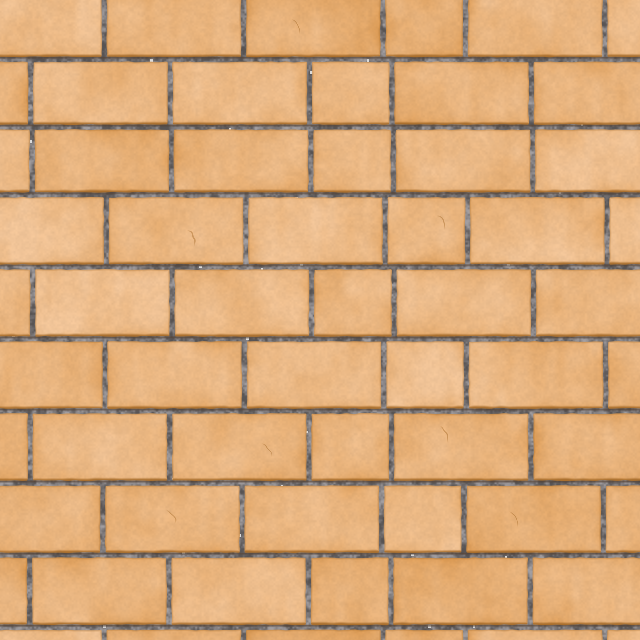
Write a three.js fragment shader that draws this texture.

```glsl
#define FIRST_JOINT 0.0928
#define SQUAT_HEIGHT 0.1058
#define BRICK_WIDTH 0.21777
#define JOINT 0.0080
#define CORNER 0.0020
#define EDGE 0.0010
#define ROW_DRIFT 0.0029
#define BLOTCH 0.95
#define GRAIN 0.035
#define SCRATCH_SHARE 0.14

varying vec2 vUv;

const vec3 PALE = vec3(0.935, 0.752, 0.568);
const vec3 OCHRE = vec3(0.880, 0.645, 0.395);
const vec3 BURNT = vec3(0.640, 0.410, 0.150);
const vec3 GROUT_DARK = vec3(0.340, 0.325, 0.325);
const vec3 GROUT_LIGHT = vec3(0.640, 0.625, 0.635);
const vec3 SHADOW = vec3(0.330, 0.260, 0.210);

float hash(vec2 p) {
  vec3 q = fract(p.xyx * 0.1031);
  q += dot(q, q.yzx + 33.33);
  return fract((q.x + q.y) * q.z);
}

float noise(vec2 p) {
  vec2 i = floor(p);
  vec2 f = fract(p);
  f = f * f * (3.0 - 2.0 * f);
  return mix(mix(hash(i), hash(i + vec2(1.0, 0.0)), f.x),
             mix(hash(i + vec2(0.0, 1.0)), hash(i + 1.0), f.x), f.y);
}

float fbm(vec2 p) {
  float sum = 0.0;
  float gain = 0.53;
  for (int i = 0; i < 4; i++) {
    sum += gain * noise(p);
    p = p * 2.03 + 7.1;
    gain *= 0.5;
  }
  return sum;
}

// Finds the brick cell: id (column, row), size and position from its lower left
void brickCell(vec2 uv, out vec2 id, out vec2 size, out vec2 local) {
  // Two squat courses, then seven taller ones
  float squatSpan = 2.0 * SQUAT_HEIGHT;
  float down = fract(1.0 - uv.y - FIRST_JOINT);
  bool squat = down < squatSpan;
  size.y = squat ? SQUAT_HEIGHT : (1.0 - squatSpan) / 7.0;
  if (!squat) down -= squatSpan;
  float course = floor(down / size.y);
  local.y = size.y * (course + 1.0) - down;
  id.y = course + (squat ? 0.0 : 2.0);

  // Staggered courses: two bricks, one short brick, two bricks
  bool shifted = id.y > 0.5 && mod(id.y, 2.0) < 0.5;
  float offset = (shifted ? 0.1634 : 0.0488) + ROW_DRIFT * sin(id.y * 0.8 - 0.3);
  float along = fract(uv.x - offset);
  float shortStart = 2.0 * BRICK_WIDTH;
  float shortEnd = 1.0 - shortStart;
  bool isShort = along >= shortStart && along < shortEnd;
  bool isRight = along >= shortEnd;
  float base = isRight ? shortEnd : (isShort ? shortStart : 0.0);
  size.x = isShort ? shortEnd - shortStart : BRICK_WIDTH;
  float column = floor((along - base) / size.x);
  local.x = along - base - column * size.x;
  id.x = column + (isRight ? 3.0 : (isShort ? 2.0 : 0.0));
}

float roundedBox(vec2 p, vec2 halfSize, float radius) {
  vec2 q = abs(p) - halfSize + radius;
  return length(max(q, 0.0)) + min(max(q.x, q.y), 0.0) - radius;
}

vec3 brickColor(vec2 id, vec2 size, vec2 local, float dist) {
  vec2 seed = 60.0 * vec2(hash(id + 3.7), hash(id + 19.3));
  float cloud = fbm(local * 17.0 + seed);
  float streak = noise(local * vec2(75.0, 13.0) + seed.yx);
  float rim = exp(min(dist, 0.0) / 0.011);

  // Fired tone by course, brick, cloud and rim
  float warmth = 0.32 + 0.15 * cos((id.y - 7.0) * 0.7) + 0.45 * (hash(id + 41.0) - 0.5);
  warmth += BLOTCH * (cloud - 0.5) + 0.22 * (streak - 0.5) + 0.75 * rim * cloud;
  vec3 color = mix(PALE, OCHRE, clamp(warmth, -0.15, 1.35));
  color *= 1.0 + GRAIN * (noise(local * 330.0 + seed) + noise(local * 160.0 + seed) - 1.0);

  // Burnt glaze along the foot and faintly on the sides
  float foot = local.y - 0.5 * JOINT;
  float glaze = 1.0 - smoothstep(0.0005, 0.0055, foot + 0.0015 * (streak - 0.5));
  float side = 0.35 * (1.0 - smoothstep(0.0, 0.0035, -dist));
  color = mix(color, BURNT, max(0.9 * glaze, side));

  // Occasional curved hairline scratch
  vec2 fromCenter = local - size * (0.3 + 0.4 * vec2(hash(id + 5.0), hash(id + 8.0)));
  float ring = abs(length(fromCenter) - 0.022 + 0.006 * noise(local * 90.0));
  float arc = smoothstep(0.004, 0.012, fromCenter.x) * smoothstep(-0.006, 0.004, fromCenter.y);
  float scratch = step(1.0 - SCRATCH_SHARE, hash(id + 77.0)) * arc;
  return mix(color, BURNT, 0.45 * scratch * (1.0 - smoothstep(0.0003, 0.0013, ring)));
}

vec3 groutColor(vec2 uv, vec2 size, vec2 local) {
  float grit = 0.5 * noise(uv * 130.0) + 0.3 * noise(uv * 310.0) + 0.2 * noise(uv * 24.0);
  vec3 color = mix(GROUT_DARK, GROUT_LIGHT, smoothstep(0.15, 0.9, grit));
  color = mix(color, vec3(0.86), step(0.997, hash(floor(uv * 260.0))));

  // Shade cast by the brick above
  float below = 0.5 * JOINT - local.y + (local.y > 0.5 * size.y ? size.y : 0.0);
  float shade = smoothstep(-0.001, 0.001, below) * (1.0 - smoothstep(0.001, 0.005, below));
  return mix(color, SHADOW, 0.65 * shade);
}

void main() {
  vec2 id, size, local;
  brickCell(vUv, id, size, local);
  float dist = roundedBox(local - 0.5 * size, 0.5 * (size - JOINT), CORNER);
  dist += 0.0016 * (noise(vUv * 85.0) - 0.5);
  float brick = 1.0 - smoothstep(-EDGE, EDGE, dist);
  vec3 color = mix(groutColor(vUv, size, local), brickColor(id, size, local, dist), brick);
  gl_FragColor = vec4(color, 1.0);
}
```
